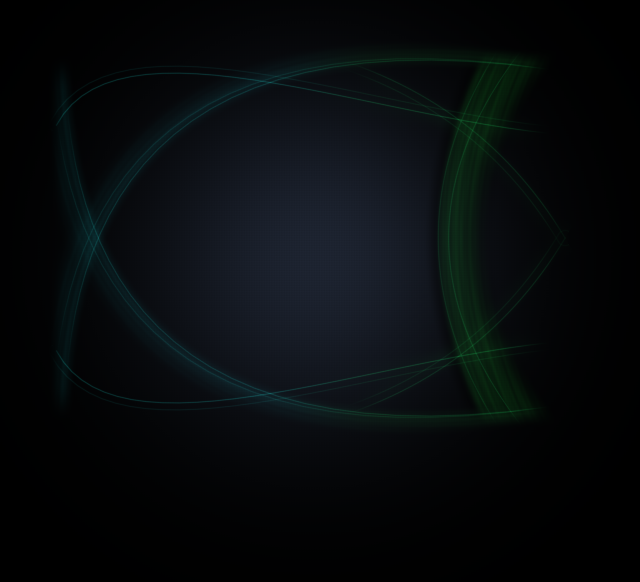
Write a WebGL 2 fragment shader that draws this background.

```glsl
#version 300 es
precision highp float;

uniform vec2 u_resolution;
out vec4 fragColor;

// Lengths are in hundredths of the canvas height.
const vec2 GLOW_CENTER = vec2(54.4, 56.2);
const float GLOW_RADIUS = 29.5;
const vec3 GLOW_COLOR = vec3(0.113, 0.138, 0.188);
const float MIRROR_Y = 59.1;
const vec3 TEAL = vec3(0.008, 0.068, 0.070);
const vec3 GREEN = vec3(0.012, 0.064, 0.024);
const vec3 TEAL_LINE = vec3(0.02, 0.20, 0.19);
const vec3 GREEN_LINE = vec3(0.02, 0.19, 0.09);
const vec3 ARC_COLOR = vec3(0.018, 0.118, 0.034);
const float LINE_WIDTH = 0.12;
const float FIGURE_HALF_HEIGHT = 30.6;
const vec2 GRID_CELLS = vec2(256.0, 233.0);
const float GRID_DEPTH = 0.055;
const int CURVE_STEPS = 28;
const float TAU = 6.2831853;

vec2 bezier(vec2 a, vec2 b, vec2 c, vec2 d, float t) {
    float s = 1.0 - t;
    return s * s * s * a + 3.0 * s * t * (s * b + t * c) + t * t * t * d;
}

// Signed distance (positive on the left of travel) and curve parameter.
vec2 curveDistance(vec2 p, vec2 a, vec2 b, vec2 c, vec2 d) {
    vec2 nearest = vec2(1e4, 0.0);
    vec2 start = a;
    for (int i = 1; i <= CURVE_STEPS; i++) {
        vec2 end = bezier(a, b, c, d, float(i) / float(CURVE_STEPS));
        vec2 along = end - start;
        vec2 w = p - start;
        float h = clamp(dot(w, along) / dot(along, along), 0.0, 1.0);
        float dist = length(w - along * h);
        if (dist < abs(nearest.x)) {
            float side = along.x * w.y - along.y * w.x < 0.0 ? -1.0 : 1.0;
            nearest = vec2(dist * side, (float(i) - 1.0 + h) / float(CURVE_STEPS));
        }
        start = end;
    }
    return nearest;
}

float thinLine(float dist) {
    float pixel = 100.0 / u_resolution.y;
    float width = max(LINE_WIDTH, 0.6 * pixel);
    return LINE_WIDTH / width * exp(-dist * dist / (width * width));
}

// Fine silky strands running along a band.
float strands(float across, float along) {
    return 0.5 + 0.22 * sin(across * 2.3 + sin(along * 0.13))
               + 0.16 * sin(across * 4.9 - along * 0.09)
               + 0.10 * sin(across * 8.1 + along * 0.17);
}

// Ribbons and lines of one half; the other half is its reflection.
vec3 ribbons(vec2 p) {
    float hue = smoothstep(44.0, 66.0, p.x);
    vec3 bandColor = mix(TEAL, GREEN, hue);
    vec3 lineColor = mix(TEAL_LINE, GREEN_LINE, hue);
    float sides = smoothstep(8.2, 11.2, p.x) * (1.0 - smoothstep(86.0, 95.0, p.x));
    float ends = 1.0 - smoothstep(25.0, 31.5, -p.y);

    // Wide ribbon sweeping from the left edge over the top.
    vec2 sweep = curveDistance(p, vec2(11.1, -30.9), vec2(11.7, 2.9),
                               vec2(25.7, 38.6), vec2(94.3, 29.0));
    float width = mix(7.5, 3.0, sweep.y);
    float band = smoothstep(-1.6, 0.8, sweep.x) * (1.0 - smoothstep(0.5, width, sweep.x));
    band *= 0.65 + 0.5 * strands(sweep.x, p.x);
    float lines = 0.55 * thinLine(sweep.x) + 0.35 * thinLine(sweep.x - 2.2 * (1.0 - sweep.y));
    vec3 light = (bandColor * band + lineColor * lines * smoothstep(0.05, 0.3, sweep.y)) * sides * ends;

    // Thin arch falling slowly to the right.
    vec2 arch = curveDistance(p, vec2(9.7, 19.4), vec2(20.0, 38.6),
                              vec2(61.4, 21.4), vec2(94.3, 18.0));
    lines = 0.75 * thinLine(arch.x) + 0.3 * thinLine(arch.x - 1.2);
    float veil = exp(-arch.x * arch.x / 3.0) * smoothstep(0.55, 0.85, arch.y);
    light += (lineColor * lines + 0.3 * bandColor * veil) * sides;

    // Diagonal closing at the right tip.
    vec2 tip = curveDistance(p, vec2(58.6, 30.6), vec2(75.3, 25.1),
                             vec2(88.1, 15.0), vec2(97.1, 0.0));
    lines = 0.5 * thinLine(tip.x) + 0.3 * thinLine(tip.x + 1.3);
    veil = smoothstep(-4.0, -0.5, tip.x) * (1.0 - smoothstep(-0.5, 1.0, tip.x));
    float tipFade = smoothstep(0.0, 0.2, tip.y) * (1.0 - 0.6 * smoothstep(0.85, 1.0, tip.y));
    return light + (GREEN_LINE * lines + 0.25 * GREEN * veil) * tipFade;
}

void main() {
    vec2 uv = gl_FragCoord.xy / u_resolution;
    vec2 p = 100.0 * gl_FragCoord.xy / u_resolution.y;

    // Navy glow over black.
    float r = length(p - GLOW_CENTER) / GLOW_RADIUS;
    vec3 color = GLOW_COLOR * exp(-r * r);

    // Broad green arc with a soft shadow on its inner side.
    vec2 q = vec2(p.x, p.y - MIRROR_Y);
    float bend = q.y * q.y;
    float left = q.x - 75.2 - 0.0075 * bend;
    float right = q.x - 83.2 - 0.0125 * bend;
    float ends = 1.0 - smoothstep(FIGURE_HALF_HEIGHT - 3.0, FIGURE_HALF_HEIGHT + 2.0, abs(q.y));
    float arc = smoothstep(-0.6, 1.6, left) * (1.0 - smoothstep(-4.5, 1.0, right)) * ends;
    float shadow = smoothstep(-2.5, 0.0, left) * (1.0 - smoothstep(-3.0, 2.0, right)) * ends;
    color *= 1.0 - 0.4 * shadow;
    color += ARC_COLOR * arc * (0.6 + 0.55 * strands(left, abs(q.y)));
    float arcLines = 0.4 * thinLine((q.x - 75.3 - 0.0098 * bend) * 0.92)
                   + 0.5 * thinLine((q.x - 77.1 - 0.0120 * bend) * 0.90);
    color += GREEN_LINE * arcLines * ends;

    // Mirrored ribbons.
    color += ribbons(q) + ribbons(vec2(q.x, -q.y));

    // Woven dot grid, fading out where cells are too small to resolve.
    vec2 weave = sin(TAU * uv * GRID_CELLS);
    float resolved = smoothstep(1.4, 2.0, u_resolution.y / GRID_CELLS.y);
    color *= 1.0 + GRID_DEPTH * resolved * (weave.x + weave.y) * 0.5;

    fragColor = vec4(clamp(color, 0.0, 1.0), 1.0);
}
```
